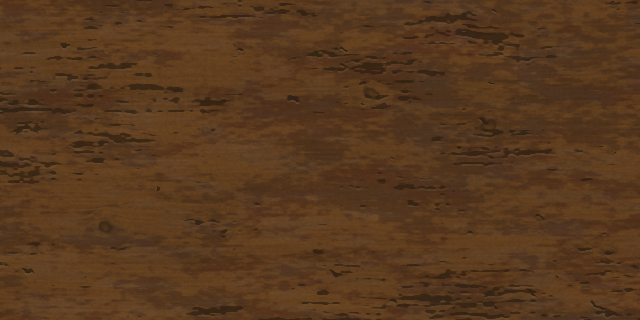
Give the GLSL for this texture, as a Shadertoy shader.

```glsl
#define HONEY vec3(0.382, 0.247, 0.120)
#define UMBER vec3(0.310, 0.199, 0.109)
#define RUSSET vec3(0.325, 0.187, 0.100)
#define CRACK_COLOR vec3(0.165, 0.112, 0.060)
#define DUST vec3(0.430, 0.345, 0.250)
#define STAIN_BIAS 0.015
#define STAIN_EDGE 0.13
#define GRAIN_DEPTH 0.15
#define RELIEF 0.006
#define GOUGES 26
#define KNOTS 3

float hash(vec2 p) {
    return fract(sin(dot(p, vec2(127.1, 311.7))) * 43758.5453);
}

float noise(vec2 p) {
    vec2 cell = floor(p), f = fract(p);
    f = f * f * (3.0 - 2.0 * f);
    float low = mix(hash(cell), hash(cell + vec2(1, 0)), f.x);
    float high = mix(hash(cell + vec2(0, 1)), hash(cell + vec2(1, 1)), f.x);
    return mix(low, high, f.y);
}

float fbm(vec2 p) {
    float sum = 0.0, amp = 0.53;
    for (int i = 0; i < 4; i++) {
        sum += amp * noise(p);
        p = p * 2.03 + vec2(17.3, 9.1);
        amp *= 0.5;
    }
    return sum;
}

// Thin broken splits along the grain, clustered in rough areas
float cracks(vec2 p, float rough) {
    p.y += 0.006 * noise(p * vec2(22.0, 9.0));
    float n = 0.66 * noise(p * vec2(11.0, 100.0) + 5.0)
            + 0.34 * noise(p * vec2(60.0, 130.0) + 31.0);
    float limit = mix(0.88, 0.60, rough);
    return smoothstep(limit - 0.02, limit + 0.08, n);
}

// Scattered short dents with ragged outlines
float gouges(vec2 p, float aspect) {
    float mask = 0.0;
    vec2 wobble = vec2(noise(p * 60.0), noise(p * 60.0 + 40.0)) - 0.5;
    for (int i = 0; i < GOUGES; i++) {
        float id = float(i);
        vec2 center = vec2(hash(vec2(id, 1.3)) * aspect, hash(vec2(id, 2.7)));
        float size = mix(0.35, 1.0, pow(hash(vec2(id, 4.1)), 2.0));
        vec2 d = p - center + wobble * 0.015;
        d.y += d.x * (hash(vec2(id, 5.9)) - 0.3) * 0.7;
        float r = length(d / (vec2(0.024, 0.0075) * size));
        mask = max(mask, 1.0 - smoothstep(0.75, 1.2, r));
    }
    return mask;
}

// x: knot darkness, y: vertical push on the surrounding grain
vec2 knots(vec2 p, float aspect) {
    vec2 result = vec2(0.0);
    for (int i = 0; i < KNOTS; i++) {
        float id = float(i);
        vec2 center = vec2((id + 0.2 + 0.6 * hash(vec2(id, 8.2))) * aspect / float(KNOTS),
                           mix(0.12, 0.8, hash(vec2(id, 9.6))));
        vec2 d = p - center;
        float r = length(d * vec2(0.85, 1.0)) + 0.02 * (noise(p * 50.0) - 0.5);
        float ring = 0.45 + 0.55 * smoothstep(0.004, 0.016, r);
        result.x = max(result.x, ring * (1.0 - smoothstep(0.014, 0.026, r)));
        result.y += d.y * exp(-dot(d, d) * 450.0);
    }
    return result;
}

void mainImage(out vec4 fragColor, in vec2 fragCoord) {
    vec2 p = fragCoord / iResolution.y;
    float aspect = iResolution.x / iResolution.y;
    vec2 knot = knots(p, aspect);
    vec2 q = p + vec2(0.0, 0.016 * (noise(p * vec2(3.0, 6.0)) - 0.5) - 0.5 * knot.y);

    // Worn finish: zones broken into patches, streaks and specks
    float zone = fbm(q * vec2(1.5, 4.5) + 3.0) - 0.5;
    float patches = fbm(q * vec2(6.0, 17.0) + 11.0) - 0.5;
    float ragged = fbm(q * vec2(36.0, 85.0) + 23.0) - 0.5;
    float streaks = noise(q * vec2(7.0, 115.0) + 47.0) - 0.5;
    float wear = 0.45 * zone + 0.65 * patches + 0.6 * ragged + 0.16 * streaks + STAIN_BIAS;
    float stain = smoothstep(-STAIN_EDGE, STAIN_EDGE, wear);

    // Reddish varnish, strongest in a low band
    float band = exp(-pow((p.y - 0.17) / 0.11, 2.0));
    float red = smoothstep(0.45, 0.72, fbm(q * vec2(3.5, 13.0) + 57.0) + 0.15 * band);
    vec3 color = mix(HONEY, mix(UMBER, RUSSET, 0.7 * red), stain);

    // Fine fibres, soft tonal drift and a greyed film in places
    float fibre = 0.6 * noise(q * vec2(5.0, 150.0)) + 0.4 * noise(q * vec2(30.0, 240.0));
    float drift = fbm(q * vec2(2.0, 10.0) + 71.0) - 0.5;
    float film = smoothstep(0.45, 0.7, fbm(q * vec2(9.0, 36.0) + 83.0));
    color += film * vec3(0.000, 0.011, 0.025);
    color *= 1.0 + GRAIN_DEPTH * (fibre - 0.5) + 0.16 * drift;
    color *= 1.0 + 0.08 * (noise(p * 170.0) - 0.5);

    // Splits and dents, with pale dust caught on their lower lips
    float rough = smoothstep(0.42, 0.68, fbm(q * vec2(2.6, 7.0) + 40.0) + 0.35 * wear);
    vec2 above = vec2(0.0, RELIEF);
    float split = cracks(q, rough);
    float dent = gouges(p, aspect);
    float lip = max(cracks(q + above, rough) - split, 0.0) * 0.35
              + max(gouges(p + above, aspect) - dent, 0.0) * 0.5;
    color = mix(color, DUST, lip * smoothstep(0.3, 0.7, noise(p * vec2(18.0, 30.0))));
    color = mix(color, CRACK_COLOR, max(0.66 * split, 0.75 * dent));
    color = mix(color, CRACK_COLOR * 1.15, 0.65 * knot.x);

    fragColor = vec4(color, 1.0);
}
```
